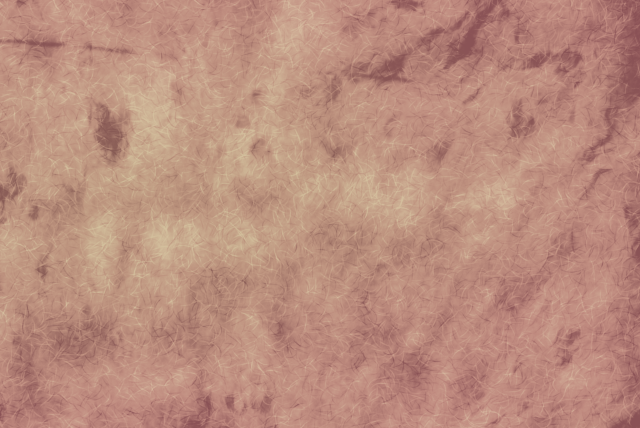
This texture is drawn by a Shadertoy shader. Its source:

```glsl
const vec3 SHADOW = vec3(0.53, 0.345, 0.34);
const vec3 ROSE = vec3(0.742, 0.567, 0.503);
const vec3 CREAM = vec3(0.825, 0.735, 0.62);
const vec3 WARM_SHIFT = vec3(0.0, 0.022, -0.008);
const vec3 PINK_SHIFT = vec3(0.012, -0.026, -0.004);

float hash(vec2 p) {
    vec3 q = fract(p.xyx * vec3(0.1031, 0.1030, 0.0973));
    q += dot(q, q.yzx + 33.33);
    return fract((q.x + q.y) * q.z);
}

float noise(vec2 p) {
    vec2 i = floor(p), f = fract(p);
    f = f * f * (3.0 - 2.0 * f);
    float low = mix(hash(i), hash(i + vec2(1, 0)), f.x);
    float high = mix(hash(i + vec2(0, 1)), hash(i + vec2(1, 1)), f.x);
    return mix(low, high, f.y);
}

// Fractal noise centred on zero
float fbm(vec2 p, int octaves) {
    float sum = 0.0, amp = 0.5;
    for (int i = 0; i < octaves; i++) {
        sum += amp * (noise(p) - 0.5);
        p = mat2(1.6, 1.2, -1.2, 1.6) * p + 17.3;
        amp *= 0.55;
    }
    return sum;
}

float bump(vec2 p, vec2 centre, vec2 radius) {
    vec2 d = (p - centre) / radius;
    return exp(-dot(d, d));
}

// One layer of short curved hairs, lighter or darker than the pile
float hairs(vec2 p, float cell, float width, float seed, float flow) {
    vec2 g = p / cell, id = floor(g);
    float soft = max(width, 1.0 / iResolution.y) / cell;
    float sum = 0.0;
    for (int y = -1; y <= 1; y++)
    for (int x = -1; x <= 1; x++) {
        vec2 c = id + vec2(x, y);
        vec2 s = c + seed * 19.0 + 50.0;
        vec2 d = g - c - vec2(hash(s), hash(s + 71.0));
        float a = flow + 2.6 * (hash(s + 133.0) - 0.5);
        d = mat2(cos(a), -sin(a), sin(a), cos(a)) * d;
        d.y += (hash(s + 211.0) - 0.5) * 0.9 * d.x * d.x;
        float body = 1.0 - smoothstep(0.0, soft, abs(d.y));
        float taper = 1.0 - smoothstep(0.3, 0.9, abs(d.x));
        sum += body * taper * (2.0 * hash(s + 307.0) - 0.9);
    }
    return sum;
}

// Thin broken crease falling gently to the right
float seam(vec2 p) {
    float line = 0.908 - 0.103 * p.x + 0.022 * fbm(vec2(p.x * 7.0, 3.0), 3);
    float d = p.y - line;
    float breaks = smoothstep(-0.22, 0.16, fbm(vec2(p.x * 12.0, 9.0), 3));
    float fade = 1.0 - smoothstep(0.85, 1.45, p.x);
    float core = exp(-d * d / 0.00003);
    float halo = exp(-d * d / 0.0006);
    return (0.28 * core + 0.13 * halo) * breaks * fade;
}

// Large regions of light and shade
float shading(vec2 p, float warmth) {
    float shade = 0.43 + 0.17 * warmth;
    shade -= 0.22 * bump(p, vec2(0.15, 0.525), vec2(0.45, 0.035));
    shade -= 0.17 * bump(p, vec2(0.88, 0.43), vec2(0.16, 0.07));
    shade -= 0.16 * bump(p, vec2(0.05, 0.17), vec2(0.3, 0.07));
    shade -= 0.20 * bump(p, vec2(1.4, 0.95), vec2(0.2, 0.15));
    shade -= 0.25 * smoothstep(1.38, 1.52, p.x);
    return shade + 0.25 * fbm(p * 3.0 + 4.0, 3);
}

// Soft tufts and the dark hollows between them
float tufts(vec2 p) {
    vec2 warp = vec2(fbm(p * 9.0, 3), fbm(p * 9.0 + 31.0, 3));
    vec2 q = p + 0.07 * warp;
    q.x -= 0.55 * (q.y - 0.5) * smoothstep(0.4, 1.2, p.x);
    float clumps = fbm(q * vec2(13.0, 9.0) + 6.0, 5);
    float hollows = smoothstep(0.06, 0.32, fbm(q * vec2(25.0, 14.0) + 43.0, 4));
    float patches = smoothstep(-0.2, 0.2, fbm(p * 4.0 + 61.0, 2));
    return 0.75 * clumps - 0.42 * hollows * patches + 0.045;
}

float fibres(vec2 p) {
    float flow = 0.6 + 5.0 * fbm(p * 5.0 + 87.0, 2);
    float sum = 0.0;
    for (int i = 0; i < 5; i++) {
        float layer = float(i);
        sum += hairs(p + layer * 0.37, 0.019 + 0.003 * layer, 0.0028, layer, flow);
    }
    return 0.16 * sum + 0.28 * fbm(p * 95.0, 3);
}

vec3 woolColour(float tone, float warmth) {
    vec3 dark = mix(SHADOW, ROSE, smoothstep(-0.1, 0.55, tone));
    vec3 wool = mix(dark, CREAM, smoothstep(0.42, 1.05, tone));
    return wool + mix(PINK_SHIFT, WARM_SHIFT, warmth);
}

void mainImage(out vec4 fragColor, in vec2 fragCoord) {
    vec2 p = fragCoord / iResolution.y;
    float warmth = bump(p, vec2(0.38, 0.54), vec2(0.75, 0.38));
    warmth = clamp(warmth + 0.5 * fbm(p * 4.0 + 23.0, 3), 0.0, 1.0);
    float tone = shading(p, warmth) + tufts(p) + fibres(p) - seam(p);
    fragColor = vec4(woolColour(tone, warmth), 1.0);
}
```
